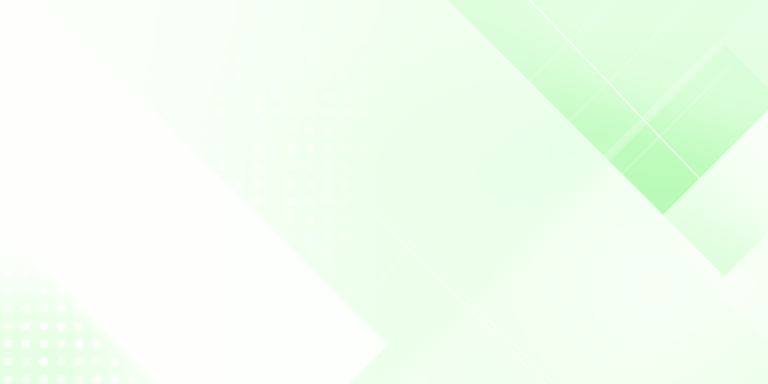
Reproduce this background procedurally as a WebGL 1 fragment shader.

```glsl
precision highp float;
// Pale green abstract backdrop: diagonal white band, halftone dots and a glassy square panel.
uniform vec2 u_resolution;

// Antialiased step: 1 where x is above the edge
float above(float edge, float x) {
  float w = 1.5 / u_resolution.y;
  return smoothstep(edge - w, edge + w, x);
}

float between(float lo, float hi, float x) {
  return above(lo, x) * (1.0 - above(hi, x));
}

// Thin line of half width w, never thinner than a pixel's blur
float line(float center, float w, float x) {
  return 1.0 - smoothstep(0.0, w + 1.0 / u_resolution.y, abs(x - center));
}

float hash(vec2 cell) {
  return fract(sin(dot(cell, vec2(127.1, 311.7))) * 4375.85);
}

// Square lattice of round dots with uneven strength
float halftone(vec2 p) {
  vec2 q = (p - vec2(0.021, 0.849)) / 0.0463;
  vec2 cell = floor(q + 0.5);
  float disc = 1.0 - smoothstep(0.14, 0.34, length(q - cell));
  return disc * mix(0.55, 1.0, hash(cell));
}

void main() {
  // x runs 0..2 on a 2:1 canvas, y runs down from the top
  vec2 p = gl_FragCoord.xy / u_resolution.y;
  p.x *= 2.0 * u_resolution.y / u_resolution.x;
  p.y = 1.0 - p.y;
  float u = p.x - p.y; // constant along falling diagonals
  float v = p.x + p.y; // constant along rising diagonals

  // Soft green wash, paler at the top and beyond the light beam
  float ink = 0.012 + 0.065 * smoothstep(0.15, 1.3, p.x) * mix(0.65, 1.0, smoothstep(0.0, 0.45, p.y));
  ink += 0.012 * smoothstep(0.25, 0.0, abs(v - 1.85)) * smoothstep(0.7, 1.15, u);
  ink *= 1.0 - 0.35 * smoothstep(1.95, 2.08, v);
  vec2 glow = (p - vec2(1.82, 0.74)) * vec2(1.0, 1.4);
  ink *= 1.0 - 0.55 * exp(-9.0 * dot(glow, glow));
  ink += 0.016 * (1.0 - above(1.11, u)) * smoothstep(1.6, 2.0, p.x);

  // Halftone field right of the band, fading towards a vertical border
  float field = smoothstep(0.3, 0.62, p.x) * (1.0 - 0.6 * smoothstep(0.82, 0.96, p.x))
    * (1.0 - above(0.972, p.x))
    * smoothstep(0.03, 0.35, p.y) * (1.0 - smoothstep(0.55, 0.85, p.y));
  ink *= 1.0 - 0.62 * field * halftone(p);

  // Broken paired streaks low in the middle
  float streaks = line(0.417, 0.006, u) + 0.6 * line(0.44, 0.004, u);
  streaks *= smoothstep(0.52, 0.62, p.y) * (0.75 + 0.25 * sin(v * 45.0));
  ink *= 1.0 - 0.65 * clamp(streaks, 0.0, 1.0);
  ink *= 1.0 - 0.25 * line(1.72, 0.005, v) * smoothstep(0.55, 0.7, p.y);

  // White diagonal band with a squared end
  float band = smoothstep(0.095, 0.125, u);
  band = max(band, above(1.909, v));
  ink *= mix(0.06, 1.0, band);

  // Dotted green corner at the lower left
  float corner = 1.0 - smoothstep(-0.62, -0.57, u);
  float cornerInk = 0.095 * smoothstep(0.6, 0.95, p.y) * (1.0 - 0.65 * smoothstep(0.1, 0.42, p.x));
  ink = mix(ink, cornerInk * (1.0 - 0.85 * halftone(p)), corner);

  // Pale strip behind the panel, fading along its length
  float side = above(1.167, u);
  float stripInk = mix(0.12, 0.035, smoothstep(1.17, 1.6, u));
  stripInk *= mix(0.75, 1.0, smoothstep(0.5, 0.7, p.y));
  ink = mix(ink, stripInk, side * between(2.286, 2.607, v));

  // Green panel, deepest at its lower corner and along its left side
  float panelInk = mix(0.105, 0.25, smoothstep(0.04, 0.57, p.y));
  panelInk += 0.03 * (1.0 - smoothstep(1.2, 1.45, u)) * (1.0 - smoothstep(0.3, 0.5, p.y));
  panelInk -= 0.045 * smoothstep(1.3, 1.7, u) * smoothstep(0.1, 0.3, p.y);
  panelInk += 0.025 * between(1.997, 2.286, v) * (1.0 - above(1.771, u));
  panelInk *= 1.0 - 0.12 * above(1.771, u) * above(1.98, v);

  // Light beam and hairlines crossing the panel
  float beam = between(1.975, 2.008, v) * (1.0 - above(1.771, u));
  panelInk *= 1.0 - 0.22 * beam;
  float hairs = line(1.589, 0.003, v) + line(1.797, 0.003, v)
    + 1.2 * line(2.073, 0.003, v) * (1.0 - above(1.73, u));
  panelInk *= 1.0 - 0.22 * clamp(hairs, 0.0, 1.2);
  panelInk *= 1.0 - 0.6 * line(1.38 - 0.05 * p.y, 0.004, u);
  ink = mix(ink, panelInk, side * (1.0 - above(2.286, v)));

  gl_FragColor = vec4(vec3(0.996, 1.0, 0.99) - ink * vec3(1.0, 0.25 * ink, 1.0), 1.0);
}
```
